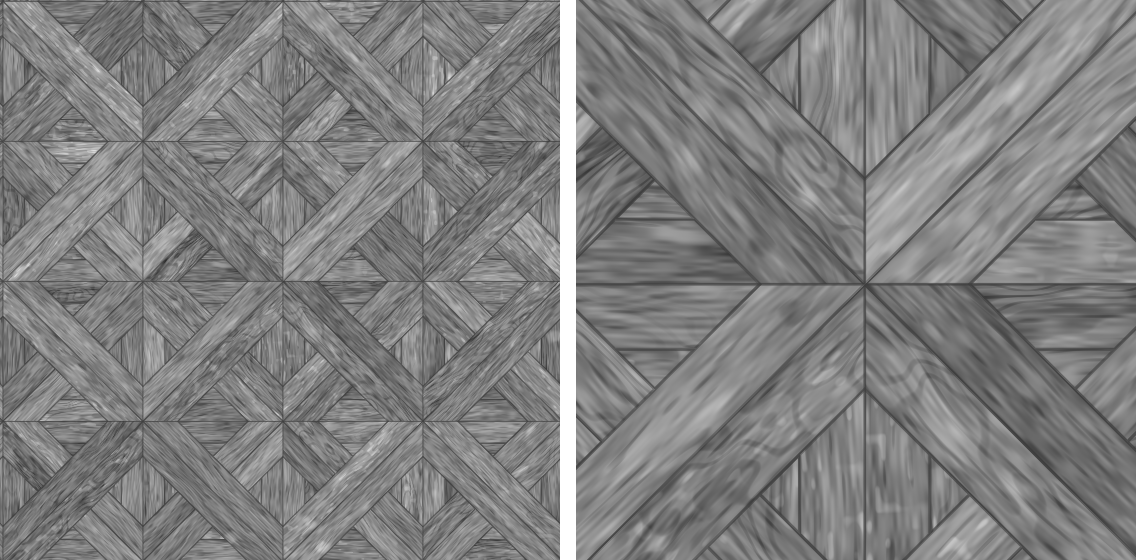
Left, the full canvas; right, a detail of the centre.
Give the GLSL for this texture, as a WebGL 2 fragment shader.

```glsl
#version 300 es
precision highp float;

uniform vec2 u_resolution;
out vec4 outColor;

const float TILES = 4.0;
const vec2 TILE_OFFSET = vec2(0.021, -0.010);
const float BAND = 0.25;         // half extent of a diagonal band along the tile edge
const float TRIANGLE_CUT = 0.155; // depth of the cut inside each edge triangle
const float DIAGONAL = 0.70711;
const vec3 OAK_GREY = vec3(0.537);
const vec3 SEAM_GREY = vec3(0.24);

struct Plank {
    vec2 grain;  // x along the fibres, y across them
    float id;
    float seam;  // distance to the nearest joint
};

float hash(vec2 p) {
    return fract(sin(dot(p, vec2(127.1, 311.7))) * 43758.5453);
}

float noise(vec2 p) {
    vec2 i = floor(p);
    vec2 f = fract(p);
    f = f * f * (3.0 - 2.0 * f);
    float low = mix(hash(i), hash(i + vec2(1, 0)), f.x);
    float high = mix(hash(i + vec2(0, 1)), hash(i + vec2(1, 1)), f.x);
    return mix(low, high, f.y);
}

float line(float dist, float halfWidth, float pixel) {
    return 1.0 - smoothstep(halfWidth - 0.5 * pixel, halfWidth + 0.7 * pixel, dist);
}

// Main diagonals alternate like a chessboard, with one tile turned.
bool isFlipped(vec2 tile) {
    bool turned = tile == vec2(3.0, 2.0);
    return (mod(tile.x + tile.y, 2.0) > 0.5) != turned;
}

// Upper band, the band crossing below it, and the edge triangles.
Plank findPlank(vec2 q) {
    float a = q.x - q.y;
    float b = q.x + q.y - 1.0;
    float absA = abs(a);
    float absB = abs(b);
    if (absA < BAND) {
        return Plank(vec2(b, a) * DIAGONAL, step(0.0, a), min(absA, BAND - absA) * DIAGONAL);
    }
    if (absB < BAND) {
        float joint = min(min(absB, BAND - absB), absA - BAND);
        return Plank(vec2(a, b) * DIAGONAL, 2.0 + step(0.0, b) + 2.0 * step(0.0, a), joint * DIAGONAL);
    }
    vec2 c = q - 0.5;
    bool horizontal = abs(c.y) > abs(c.x);
    vec2 grain = horizontal ? c : c.yx;
    float depth = 0.5 - abs(grain.y);
    float id = 6.0 + step(0.0, grain.y) + 2.0 * step(TRIANGLE_CUT, depth) + (horizontal ? 4.0 : 0.0);
    float joint = min(abs(depth - TRIANGLE_CUT), (min(absA, absB) - BAND) * DIAGONAL);
    return Plank(grain, id, joint);
}

// Tone offset of one oak plank around the base grey.
float woodTone(vec2 grain, vec2 seed) {
    float figure = hash(seed + 1.7);
    vec2 p = grain + 30.0 * vec2(hash(seed + 3.1), hash(seed + 5.3));
    p.y += (hash(seed + 7.9) - 0.5) * 0.12 * grain.x;
    p.y += 0.035 * (noise(p * vec2(4.0, 7.0)) - 0.5);

    float tone = 0.13 * (hash(seed) - 0.5);
    tone -= 0.13 * smoothstep(0.93, 1.0, hash(seed + 9.2)) * smoothstep(0.2, 0.6, noise(p * vec2(2.0, 18.0)));

    // Broad streaks, fibres and fine pores
    tone += 0.12 * (noise(p * vec2(2.5, 22.0)) - 0.5);
    tone += 0.12 * (noise(p * vec2(7.0, 55.0)) - 0.5);
    tone += 0.16 * (noise(p * vec2(20.0, 110.0)) - 0.5);
    tone -= 0.09 * smoothstep(0.66, 0.9, noise(p * vec2(11.0, 80.0) + 13.0));

    // Arched growth rings
    float bend = 5.0 * noise(p * vec2(3.0, 9.0) + 4.0) + 2.0 * noise(p * vec2(9.0, 20.0));
    float rings = sin(6.2832 * (p.y * 16.0 + bend));
    tone -= 0.085 * smoothstep(0.45, 0.95, figure) * smoothstep(0.1, 1.0, rings);

    // Pale ray flecks and worn spots
    float flecks = smoothstep(0.68, 0.88, noise(p * vec2(24.0, 50.0) + 21.0));
    tone += 0.11 * flecks * smoothstep(0.5, 0.9, hash(seed + 11.4));
    tone += 0.12 * smoothstep(0.84, 0.97, noise(p * vec2(6.0, 16.0) + 8.0));
    return tone;
}

void main() {
    vec2 uv = gl_FragCoord.xy / u_resolution;
    float pixel = TILES / min(u_resolution.x, u_resolution.y);
    vec2 grid = uv * TILES - TILE_OFFSET;
    vec2 tile = mod(floor(grid), TILES);
    vec2 local = fract(grid);
    vec2 q = isFlipped(tile) ? vec2(1.0 - local.x, local.y) : local;

    Plank plank = findPlank(q);
    vec2 seed = tile * 17.0 + vec2(plank.id * 3.7, plank.id * 1.3);
    vec3 color = OAK_GREY + woodTone(plank.grain, seed);

    // Joints open and close along their length
    float gap = noise(grid * 5.0 + plank.id);
    color -= 0.05 * exp(-plank.seam * 90.0);
    color = mix(color, SEAM_GREY, line(plank.seam, 0.0035, pixel) * mix(0.35, 0.95, gap));

    vec2 border = min(local, 1.0 - local);
    float edge = line(min(border.x, border.y), 0.003, pixel);
    color = mix(color, SEAM_GREY, edge * 0.7);
    outColor = vec4(clamp(color, 0.0, 1.0), 1.0);
}
```
